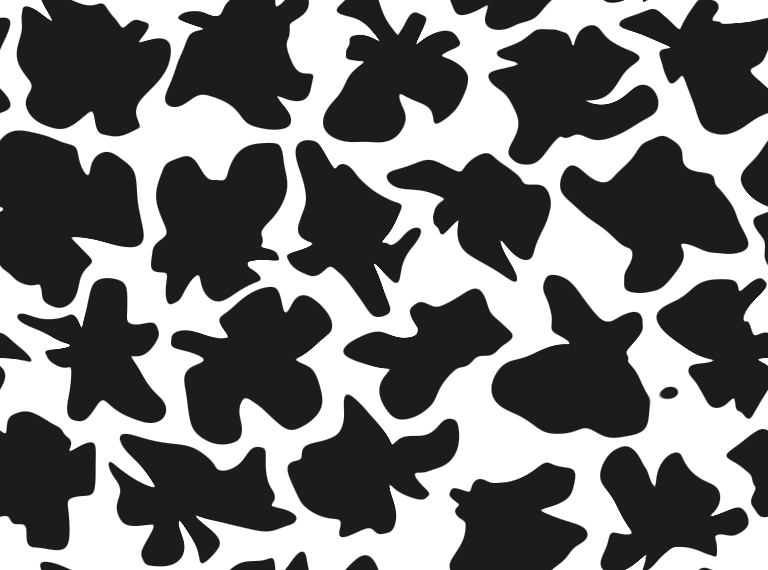
A Shadertoy shader for this pattern:

```glsl
#define CELLS vec2(5.0, 4.0)      // patches across and up, rows must be even
#define JITTER 0.27               // scatter of the patch centres, in cells
#define GAP 0.04                  // half width of the narrowest channel
#define BAY_DEPTH 0.17            // mean depth of the bays between lobes
#define BAY_VARIETY 1.1           // how unequal the bays are
#define LOBE_BEND 2.5             // uneven spacing of the lobes
#define CORNER_SHARPNESS 16.0     // higher keeps patch corners tighter
#define WARP 0.30                 // bending of the whole layout
#define WARP_DETAIL 2.0           // warp noise lattice steps per cell
#define INK vec3(0.11, 0.11, 0.106)
#define PAPER vec3(1.0)

const float TAU = 6.2831853;

vec2 hash2(vec2 p) {
    vec3 a = fract(p.xyx * vec3(0.1031, 0.1030, 0.0973));
    a += dot(a, a.yzx + 33.33);
    return fract((a.xx + a.yz) * a.zy);
}

// Slope contribution of one lattice corner, wrapped to the period
float cornerSlope(vec2 corner, vec2 offset, vec2 period) {
    float angle = TAU * hash2(mod(corner, period) + 7.0).x;
    return dot(vec2(cos(angle), sin(angle)), offset);
}

// Gradient noise that repeats after a whole number of lattice steps
float gradientNoise(vec2 p, vec2 period) {
    vec2 i = floor(p), f = fract(p);
    vec2 u = f * f * f * (f * (f * 6.0 - 15.0) + 10.0);
    vec2 e = vec2(1.0, 0.0);
    float low = mix(cornerSlope(i, f, period),
                    cornerSlope(i + e.xy, f - e.xy, period), u.x);
    float high = mix(cornerSlope(i + e.yx, f - e.yx, period),
                     cornerSlope(i + e.xx, f - e.xx, period), u.x);
    return mix(low, high, u.y);
}

// Centre of the patch owned by a cell; odd rows are staggered
vec2 patchCentre(vec2 cell) {
    vec2 id = mod(cell, CELLS);
    float stagger = 0.5 * mod(id.y, 2.0) - 0.25;
    return cell + 0.5 + JITTER * (2.0 * hash2(id + 19.0) - 1.0) + vec2(stagger, 0.0);
}

// Inset of the patch outline: rounded bays around the centre
float outlineInset(vec2 fromCentre, vec2 cell) {
    vec2 id = mod(cell, CELLS);
    vec2 seed = hash2(id + 53.0);
    float radius = max(length(fromCentre), 1e-4);
    vec2 ring = 1.5 * fromCentre / radius + 60.0 * hash2(id + 91.0);
    float bend = LOBE_BEND * gradientNoise(ring, vec2(64.0));
    float variety = BAY_VARIETY * gradientNoise(ring + 21.3, vec2(64.0));
    float lobes = 4.0 + floor(3.0 * seed.x);
    float wave = 0.5 + 0.5 * cos(lobes * atan(fromCentre.y, fromCentre.x) + TAU * seed.y + bend);
    float depth = BAY_DEPTH * max(1.0 + variety, 0.0);
    return GAP + depth * wave * wave * smoothstep(0.0, 0.2, radius);
}

// Positive inside a patch, negative in the channels
float patchField(vec2 q) {
    vec2 base = floor(q), nearCell = base, toNear = vec2(9.0);
    for (int y = -2; y <= 2; y++)
    for (int x = -2; x <= 2; x++) {
        vec2 cell = base + vec2(x, y);
        vec2 toCentre = patchCentre(cell) - q;
        if (dot(toCentre, toCentre) < dot(toNear, toNear)) {
            toNear = toCentre;
            nearCell = cell;
        }
    }
    // Smooth minimum of the distances to all shared borders
    float sum = 0.0;
    for (int y = -2; y <= 2; y++)
    for (int x = -2; x <= 2; x++) {
        if (x == 0 && y == 0) continue;
        vec2 toCentre = patchCentre(nearCell + vec2(x, y)) - q;
        float border = dot(0.5 * (toCentre + toNear), normalize(toCentre - toNear));
        sum += exp(-CORNER_SHARPNESS * border);
    }
    return -log(sum) / CORNER_SHARPNESS - outlineInset(-toNear, nearCell);
}

void mainImage(out vec4 fragColor, in vec2 fragCoord) {
    vec2 q = fragCoord / iResolution.xy * CELLS;

    // Bend the layout with wrapping noise
    vec2 period = CELLS * WARP_DETAIL;
    vec2 lattice = q * WARP_DETAIL;
    q += WARP * vec2(gradientNoise(lattice, period),
                     gradientNoise(lattice + vec2(3.37, 5.71), period));

    // One pixel soft edge, limited so borders inside channels stay clean
    float field = patchField(q);
    float pixel = CELLS.y / iResolution.y;
    float edge = clamp(fwidth(field), 0.5 * pixel, 3.0 * pixel);
    float cover = clamp(0.5 + field / edge, 0.0, 1.0);
    fragColor = vec4(mix(PAPER, INK, cover), 1.0);
}
```
